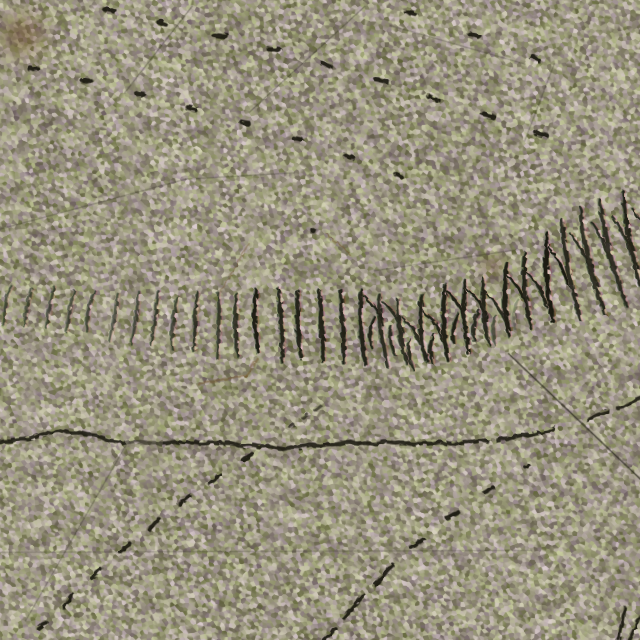
Give the GLSL for this texture, as a three.js fragment shader.

```glsl
varying vec2 vUv;

const vec3 PAPER = vec3(0.612, 0.592, 0.508);
const vec3 INK = vec3(0.09, 0.085, 0.05);
const vec3 RUST = vec3(0.44, 0.33, 0.17);
const vec3 GREEN_PINK = vec3(-0.05, 0.015, -0.15);
const float COARSE_GRAIN = 80.0;
const float FINE_GRAIN = 165.0;
const float GRAIN_CONTRAST = 0.32;
const float HATCH_PITCH = 0.0325;
const float EDGE = 0.0018;
const float FRINGE = 0.0022;
const float ROUGHNESS = 0.004;

float hash(vec2 p) {
  return fract(sin(dot(p, vec2(127.1, 311.7))) * 4375.85);
}

// Smooth cellular noise: x carries lightness, y carries tint
vec2 cells(vec2 p) {
  vec2 cell = floor(p), sum = vec2(0.0);
  float total = 0.0;
  for (int j = -1; j <= 1; j++) {
    for (int i = -1; i <= 1; i++) {
      vec2 id = cell + vec2(float(i), float(j));
      vec2 site = id + vec2(hash(id), hash(id + 37.0));
      float weight = exp(-7.0 * dot(p - site, p - site));
      sum += weight * vec2(hash(id + 71.0), hash(id + 113.0));
      total += weight;
    }
  }
  return sum / max(total, 1e-5) - 0.5;
}

float cover(float d, float width) {
  return 1.0 - smoothstep(width - EDGE, width + EDGE, d);
}

float line(vec2 p, vec2 a, vec2 b, float width) {
  vec2 ab = b - a;
  float t = clamp(dot(p - a, ab) / dot(ab, ab), 0.0, 1.0);
  return cover(length(p - a - ab * t), width);
}

float blot(vec2 p, vec2 c, float r) {
  return exp(-dot(p - c, p - c) / (r * r));
}

// Marks spaced evenly along a bowed path, with half lengths from sizes.x to sizes.y
float dashes(vec2 p, vec2 a, vec2 b, float bow, float gaps, vec2 sizes, float wobble, float width) {
  float span = length(b - a);
  vec2 dir = (b - a) / span;
  float t = dot(p - a, dir) / span;
  float k = clamp(floor(t * gaps + 0.5), 0.0, gaps);
  float jitter = hash(vec2(k, a.x * 50.0)) - 0.5;
  float along = (t - k / gaps) * span - jitter * wobble;
  float across = dot(p - a, vec2(dir.y, -dir.x)) - bow * 4.0 * t * (1.0 - t);
  across += jitter * wobble * 0.5 + along * jitter * 0.4;
  float size = mix(sizes.x, sizes.y, clamp(t, 0.0, 1.0)) * (1.0 + 0.6 * jitter);
  return cover(length(vec2(max(abs(along) - size, 0.0), across)), width);
}

float stroke(vec2 q, float halfLength, float lean, float bow, float width) {
  float t = clamp(q.y / halfLength, -1.0, 1.0);
  float x = q.x - lean * t - bow * (1.0 - t * t);
  float d = length(vec2(x, max(abs(q.y) - halfLength, 0.0)));
  return cover(d, width * (1.0 - 0.4 * t * t));
}

// Upright hatching that thickens, crosses and climbs to the right
float hatching(vec2 p) {
  float ink = 0.0;
  for (int i = -2; i <= 2; i++) {
    float id = floor(p.x / HATCH_PITCH) + float(i);
    float h = hash(vec2(id, 3.0)), g = hash(vec2(id, 9.0));
    float x = (id + 0.42 + 0.14 * (h - 0.5)) * HATCH_PITCH;
    float y = 0.525 - 0.03 * smoothstep(0.0, 0.3, x)
      - 0.008 * smoothstep(0.4, 0.62, x) + 0.14 * smoothstep(0.64, 1.05, x);
    float size = 0.034 + 0.023 * smoothstep(0.1, 0.45, x) + 0.026 * smoothstep(0.75, 0.95, x);
    float tangled = smoothstep(0.53, 0.57, x);
    float lean = 0.006 - 0.009 * smoothstep(0.2, 0.45, x)
      - 0.013 * smoothstep(0.8, 0.95, x) + 0.01 * (g - 0.5) * tangled;
    float weight = mix(0.65, 1.0, smoothstep(0.2, 0.45, x)) * (0.8 + 0.2 * g);
    float width = mix(0.0027, 0.0038, smoothstep(0.2, 0.5, x));
    vec2 q = p - vec2(x, y + 0.01 * (g - 0.5));
    float bow = mix(0.007 * (h - 0.6), -0.005, tangled);
    ink = max(ink, weight * stroke(q, size * (0.85 + 0.18 * h), lean, bow, width));
    q -= vec2(0.014, 0.035 * (h - 0.2));
    ink = max(ink, tangled * weight * stroke(q, size * 0.42, -0.016, 0.005, 0.003));
    q.y += 0.035;
    float knot = tangled * (1.0 - smoothstep(0.7, 0.85, x));
    ink = max(ink, knot * weight * stroke(q, size * 0.4, 0.012 * (g - 0.3), -0.004, 0.003));
  }
  return ink;
}

// Long wandering contour, broken near its right end
float contour(vec2 p) {
  float left = (p.x - 0.1) / 0.06, dip = (p.x - 0.44) / 0.06;
  float rise = max(p.x - 0.7, 0.0) / 0.3;
  float y = 0.308 + 0.018 * exp(-left * left) - 0.008 * exp(-dip * dip) + 0.07 * rise * rise;
  y += 0.0012 * sin(p.x * 95.0) + 0.0008 * sin(p.x * 210.0 + 1.0);
  float gap = cover(abs(p.x - 0.893), 0.025) + cover(abs(p.x - 0.771), 0.005)
    + cover(abs(p.x - 0.957), 0.005) + 0.4 * cover(abs(p.x - 0.225), 0.028);
  return cover(abs(p.y - y), 0.003) * (1.0 - min(gap, 1.0)) * 0.85;
}

float scratches(vec2 p) {
  float s = 2.4 * line(p, vec2(0.795, 0.447), vec2(1.0, 0.252), 0.0012);
  s += line(p, vec2(0.04, 0.03), vec2(0.2, 0.31), 0.001);
  s += 1.2 * line(p, vec2(0.195, 0.855), vec2(0.3, 0.99), 0.001);
  s += 1.2 * line(p, vec2(0.39, 0.825), vec2(0.57, 0.99), 0.001);
  s += line(p, vec2(0.0, 0.642), vec2(0.29, 0.72), 0.001);
  s += line(p, vec2(0.29, 0.72), vec2(0.46, 0.73), 0.001);
  s += 0.8 * line(p, vec2(0.0, 0.137), vec2(0.83, 0.14), 0.001);
  s += line(p, vec2(0.585, 0.577), vec2(0.81, 0.61), 0.001);
  s += line(p, vec2(0.61, 0.96), vec2(0.82, 0.9), 0.001);
  return 0.25 * (s + line(p, vec2(0.866, 0.9), vec2(0.82, 0.78), 0.001));
}

void main() {
  // Mottled paper
  vec2 slanted = vec2(vUv.x + 0.35 * vUv.y, vUv.y - 0.2 * vUv.x);
  vec2 grain = 0.3 * cells(slanted * COARSE_GRAIN) + 1.1 * cells(slanted * FINE_GRAIN + 19.0);
  vec3 color = PAPER + GRAIN_CONTRAST * grain.x + GREEN_PINK * grain.y;
  color += 0.01 * sin(vUv.x * 9.0 + 2.0 * sin(vUv.y * 7.0));
  vec2 p = vUv + ROUGHNESS * grain;

  // Rust stains and fibres
  float rust = 0.5 * blot(p, vec2(0.035, 0.945), 0.035) + 0.3 * blot(p, vec2(0.77, 0.585), 0.02);
  rust += 0.5 * line(p, vec2(0.31, 0.4), vec2(0.385, 0.413), 0.0018);
  rust += 0.5 * line(p, vec2(0.385, 0.413), vec2(0.403, 0.44), 0.0018);
  rust += 0.4 * line(p, vec2(0.345, 0.545), vec2(0.39, 0.62), 0.0013);
  rust += 0.5 * line(p, vec2(0.51, 0.635), vec2(0.547, 0.603), 0.0014);
  color = mix(color, RUST, min(rust, 0.8));

  // Scattered marks and dashed paths
  float marks = dashes(p, vec2(0.17, 0.984), vec2(0.845, 0.79), -0.012, 8.0, vec2(0.008), 0.005, 0.0036);
  marks += dashes(p, vec2(0.05, 0.892), vec2(0.625, 0.727), -0.01, 7.0, vec2(0.005), 0.005, 0.0036);
  marks += dashes(p, vec2(0.642, 0.98), vec2(0.837, 0.909), 0.0, 2.0, vec2(0.006), 0.003, 0.0036);
  marks += dashes(p, vec2(0.387, 0.286), vec2(0.065, 0.021), 0.013, 7.0, vec2(0.009), 0.004, 0.003);
  marks += dashes(p, vec2(0.823, 0.27), vec2(0.508, 0.0), 0.02, 6.0, vec2(0.004, 0.026), 0.004, 0.0031);
  marks += 0.7 * dashes(p, vec2(0.456, 0.336), vec2(0.497, 0.362), 0.0, 2.0, vec2(0.004), 0.002, 0.0026);
  marks += line(p, vec2(0.977, 0.05), vec2(0.966, 0.0), 0.0025);
  marks += line(p, vec2(1.0, 0.037), vec2(0.983, 0.0), 0.0025);
  marks += cover(length(p - vec2(0.488, 0.639)), 0.004);

  // Ink with a faint colour fringe
  float hatch = hatching(p);
  float fringe = hatching(p - vec2(FRINGE, 0.0)) - hatch;
  color += vec3(0.08, -0.08, -0.03) * fringe;
  float ink = max(max(hatch, contour(p)), max(min(marks, 1.0) * 0.9, scratches(vUv)));
  gl_FragColor = vec4(mix(color, INK, clamp(ink, 0.0, 1.0)), 1.0);
}
```
